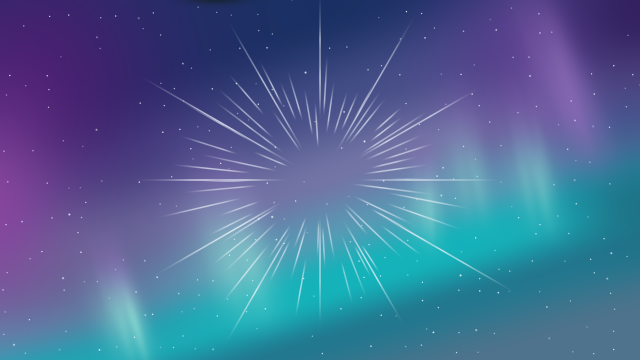
This background is drawn by a Shadertoy shader. Its source:

```glsl
const float TAU = 6.28318531;
const vec2 BURST_CENTER = vec2(0.889, 0.5);
const float MAIN_RAYS = 12.0;
const float FINE_RAYS = 58.0;
const float RAY_WIDTH = 0.0013;
const float STAR_CELL = 0.052;
const float STAR_CHANCE = 0.42;
const float BAND_SLOPE = 0.31;
const float BAND_BASE = -0.08;

const vec3 SLATE = vec3(0.31, 0.45, 0.55);
const vec3 DEEP_TEAL = vec3(0.13, 0.47, 0.56);
const vec3 TEAL = vec3(0.08, 0.70, 0.73);
const vec3 MIST = vec3(0.34, 0.61, 0.71);
const vec3 LAVENDER = vec3(0.45, 0.46, 0.65);
const vec3 INDIGO = vec3(0.27, 0.31, 0.53);
const vec3 NAVY = vec3(0.10, 0.19, 0.39);
const vec3 PURPLE = vec3(0.28, 0.12, 0.44);
const vec3 MAGENTA = vec3(0.55, 0.27, 0.63);
const vec3 VIOLET = vec3(0.36, 0.23, 0.56);
const vec3 DUSK = vec3(0.19, 0.11, 0.36);
const vec3 LILAC = vec3(0.58, 0.44, 0.74);
const vec3 MINT = vec3(0.56, 0.86, 0.83);
const vec3 OLIVE = vec3(0.08, 0.13, 0.14);

float hash(vec2 p) {
    return fract(sin(dot(p, vec2(127.1, 311.7))) * 43758.5453);
}

float noise(vec2 p) {
    vec2 i = floor(p), f = fract(p);
    f = f * f * (3.0 - 2.0 * f);
    return mix(mix(hash(i), hash(i + vec2(1, 0)), f.x),
               mix(hash(i + vec2(0, 1)), hash(i + vec2(1, 1)), f.x), f.y);
}

float glow(vec2 p, vec2 center, vec2 radius) {
    vec2 d = (p - center) / radius;
    return exp(-dot(d, d));
}

// Diagonal band: slate below, teal ridge, lavender and navy above
vec3 skyBand(float d) {
    vec3 c = mix(SLATE, DEEP_TEAL, smoothstep(-0.34, -0.14, d));
    c = mix(c, TEAL, smoothstep(-0.15, -0.01, d));
    c = mix(c, MIST, smoothstep(0.02, 0.16, d));
    c = mix(c, LAVENDER, smoothstep(0.12, 0.31, d));
    c = mix(c, INDIGO, smoothstep(0.30, 0.53, d));
    return mix(c, NAVY, smoothstep(0.50, 0.76, d));
}

// Leaning light curtain, crisper on its right side
vec3 curtain(vec3 sky, vec2 p, vec2 foot, vec2 size, float lean, vec3 low, float strength) {
    float t = (p.y - foot.y) / size.y;
    float s = (p.x - foot.x + lean * t) / size.x;
    float across = exp(-s * s * (s > 0.0 ? 4.0 : 1.0));
    float along = smoothstep(-0.25, 0.25, t) * (1.0 - smoothstep(0.3, 1.1, t));
    float folds = 0.75 + 0.4 * noise(vec2(s * 3.5 + foot.x * 50.0, t * 1.5));
    return mix(sky, mix(low, LILAC, smoothstep(0.25, 0.8, t)), across * along * folds * strength);
}

// Radial streaks; jitter shifts each one inside its angular slot
float rays(vec2 d, float count, float jitter, vec2 inner, vec2 reach, float pixel) {
    float r = length(d);
    float slot = atan(d.y, d.x) / TAU * count;
    float id = mod(floor(slot + 0.5), count);
    vec2 seed = vec2(id, count);
    float offset = slot - floor(slot + 0.5) - (hash(seed) - 0.5) * jitter;
    float side = r * abs(sin(offset * TAU / count));
    float start = mix(inner.x, inner.y, hash(seed + 3.1));
    float stretch = 0.8 + 0.3 * abs(d.x) / max(r, 0.001);
    float end = start + mix(reach.x, reach.y, hash(seed + 7.7)) * stretch;
    float t = (r - start) / (end - start);
    float taper = smoothstep(0.0, 0.3, t) * (1.0 - smoothstep(0.5, 1.0, t));
    float shimmer = 0.65 + 0.35 * noise(vec2(r * 28.0, id));
    return (1.0 - smoothstep(0.0, RAY_WIDTH + pixel, side)) * taper * shimmer;
}

float stars(vec2 p, float pixel) {
    vec2 cell = floor(p / STAR_CELL);
    vec2 spot = 0.15 + 0.7 * vec2(hash(cell + 1.3), hash(cell + 8.9));
    float size = mix(0.0008, 0.0024, pow(hash(cell + 4.2), 6.0));
    float dist = length(p - (cell + spot) * STAR_CELL);
    float shine = mix(0.3, 0.95, hash(cell + 6.6));
    return (1.0 - smoothstep(0.0, size + pixel, dist)) * shine * step(hash(cell), STAR_CHANCE);
}

void mainImage(out vec4 fragColor, in vec2 fragCoord) {
    vec2 p = fragCoord / iResolution.y;
    float pixel = 1.0 / iResolution.y;
    vec3 color = skyBand(p.y - BAND_BASE - BAND_SLOPE * p.x);

    // Broad colour clouds
    color = mix(color, PURPLE, glow(p, vec2(0.08, 0.77), vec2(0.40, 0.42)));
    color = mix(color, LAVENDER * 0.88, 0.75 * glow(p, vec2(0.16, 0.26), vec2(0.32, 0.20)));
    color = mix(color, MAGENTA, 0.9 * glow(p, vec2(-0.03, 0.43), vec2(0.20, 0.28)));
    color = mix(color, VIOLET, 0.8 * glow(p, vec2(1.48, 0.86), vec2(0.26, 0.28)));
    color = mix(color, INDIGO * 1.1, 0.8 * glow(p, vec2(1.76, 0.67), vec2(0.20, 0.15)));
    color = mix(color, DEEP_TEAL * 0.92, 0.9 * glow(p, vec2(1.78, 0.43), vec2(0.20, 0.15)));
    color = mix(color, DUSK, 0.9 * glow(p, vec2(1.78, 0.98), vec2(0.24, 0.24)));
    color = mix(color, OLIVE, 0.8 * glow(p, vec2(0.60, 1.005), vec2(0.075, 0.016)));

    // Aurora curtains
    color = curtain(color, p, vec2(0.39, 0.02), vec2(0.075, 0.36), 0.10, MINT, 0.75);
    color = curtain(color, p, vec2(0.71, 0.16), vec2(0.13, 0.50), 0.11, MINT, 0.65);
    color = curtain(color, p, vec2(1.20, 0.34), vec2(0.06, 0.32), 0.02, MINT, 0.50);
    color = curtain(color, p, vec2(1.33, 0.42), vec2(0.08, 0.40), 0.07, MINT, 0.40);
    color = curtain(color, p, vec2(1.52, 0.40), vec2(0.08, 0.42), 0.08, MINT, 0.50);
    color = curtain(color, p, vec2(1.645, 0.58), vec2(0.11, 0.52), 0.18, LILAC, 0.65);

    // Stars and streak burst
    color = mix(color, vec3(0.90, 0.95, 1.0), stars(p, pixel));
    vec2 d = p - BURST_CENTER;
    float streaks = rays(d, MAIN_RAYS, 0.0, vec2(0.06, 0.17), vec2(0.36, 0.50), pixel);
    streaks = max(streaks, 0.85 * rays(d, FINE_RAYS, 0.6, vec2(0.08, 0.24), vec2(0.10, 0.24), pixel));
    color = mix(color, vec3(0.93, 0.95, 0.98), streaks * 0.85);
    fragColor = vec4(color, 1.0);
}
```
